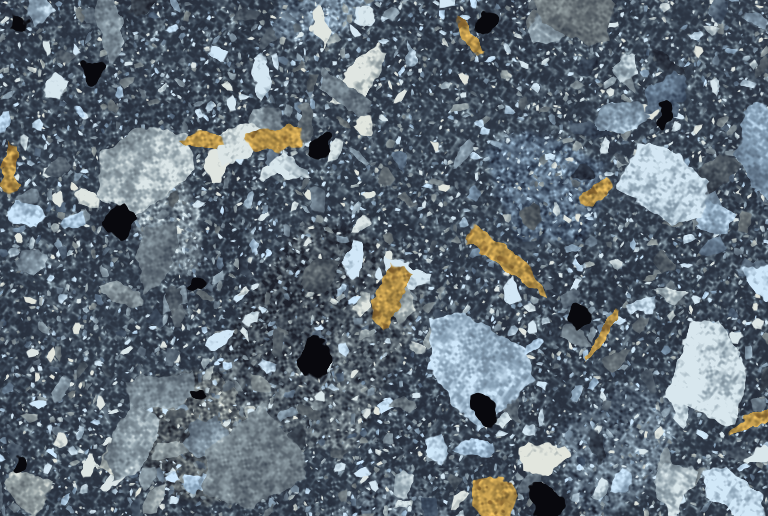
Reproduce this texture procedurally as a WebGL 1 fragment shader.

```glsl
precision highp float;
uniform vec2 u_resolution;

const vec3 INK = vec3(0.11, 0.13, 0.18);
const vec3 DUSK = vec3(0.23, 0.28, 0.34);
const vec3 SLATE = vec3(0.38, 0.44, 0.49);
const vec3 STEEL = vec3(0.56, 0.64, 0.69);
const vec3 PALE = vec3(0.84, 0.91, 0.94);
const vec3 AMBER = vec3(0.73, 0.59, 0.30);
const vec3 RUST = vec3(0.42, 0.30, 0.14);
const vec3 OPAQUE = vec3(0.03, 0.03, 0.05);
const vec3 WARM = vec3(1.06, 0.99, 0.92);
const vec3 COOL = vec3(0.95, 1.0, 1.07);

float hash(vec2 p) {
  return fract(sin(dot(p, vec2(127.1, 311.7))) * 43758.5453);
}

float noise(vec2 p) {
  vec2 i = floor(p), f = fract(p);
  f = f * f * (3.0 - 2.0 * f);
  return mix(mix(hash(i), hash(i + vec2(1.0, 0.0)), f.x),
             mix(hash(i + vec2(0.0, 1.0)), hash(i + 1.0), f.x), f.y);
}

vec2 rotate(vec2 p, float a) {
  float c = cos(a), s = sin(a);
  return vec2(c * p.x - s * p.y, s * p.x + c * p.y);
}

// Centred fine-grained variation, turned off the pixel axes
float speckle(vec2 p, float freq) {
  return 0.6 * noise(rotate(p, 0.6) * freq) + 0.4 * noise(rotate(p, 1.1) * freq * 0.47 + 17.0) - 0.5;
}

// Mineral brightness ramp, tone 0..1
vec3 stone(float tone) {
  vec3 c = mix(INK, DUSK, clamp(tone / 0.3, 0.0, 1.0));
  c = mix(c, SLATE, clamp((tone - 0.3) / 0.25, 0.0, 1.0));
  c = mix(c, STEEL, clamp((tone - 0.55) / 0.25, 0.0, 1.0));
  return mix(c, PALE, clamp((tone - 0.8) / 0.2, 0.0, 1.0));
}

// Irregular six-sided outline
float polygon(vec2 q, float radius, vec2 id) {
  float d = -1.0;
  for (int k = 0; k < 6; k++) {
    float side = float(k);
    float a = (side + 0.8 * hash(id + side * 1.7)) * 1.0472;
    float reach = radius * (0.6 + 0.5 * hash(id + side * 2.3 + 5.0));
    d = max(d, dot(q, vec2(cos(a), sin(a))) - reach);
  }
  return d;
}

// Scattered grains: distance, random id, position across the grain
vec3 grains(vec2 p, float freq, float density, float stretch, float roundness, float seed) {
  vec3 best = vec3(1.0, 0.0, 0.0);
  vec2 base = floor(p * freq);
  for (int j = -1; j <= 1; j++) {
    for (int i = -1; i <= 1; i++) {
      vec2 cell = base + vec2(float(i), float(j));
      vec2 id = cell + seed;
      if (hash(id) > density) continue;
      vec2 centre = cell + 0.15 + 0.7 * vec2(hash(id + 3.1), hash(id + 7.3));
      vec2 q = rotate(p * freq - centre, 6.2832 * hash(id + 11.9));
      float s = sqrt(1.0 + stretch * hash(id + 13.7));
      q *= vec2(1.0 / s, s);
      float size = hash(id + 19.3);
      float radius = mix(0.2, 0.56, size * size);
      float d = mix(polygon(q, radius, id), length(q) - 0.75 * radius, roundness) / freq;
      if (d < best.x) best = vec3(d, hash(id + 23.9), q.y / radius);
    }
  }
  return best;
}

float cover(float d, float soft) {
  return smoothstep(soft, -soft, d);
}

// Shade a layer of grains over what lies below
vec3 addGrains(vec3 under, vec3 g, vec2 tones, float texture, float soft) {
  float tone = mix(tones.x, tones.y, g.y) + texture + 0.09 * g.z;
  vec3 tint = mix(COOL, WARM, fract(g.y * 7.0));
  return mix(under, stone(tone) * tint, cover(g.x, soft));
}

void main() {
  vec2 p = gl_FragCoord.xy / u_resolution.y;
  float edge = 0.8 / u_resolution.y;
  vec2 ragged = vec2(noise(p * 50.0), noise(p * 50.0 + 31.0)) - 0.5;
  vec2 chipped = vec2(noise(p * 120.0), noise(p * 120.0 + 47.0)) - 0.5;
  vec2 w = p + 0.012 * ragged + 0.006 * chipped;
  float fine = speckle(p, 190.0);
  float cloud = noise(p * 9.0) - 0.5;

  // Fine matrix, mostly dusky with a bright tail
  vec3 colour = stone(0.25 + 0.85 * fine + 1.6 * fine * fine + 0.08 * cloud);

  // Large speckled rock fragments
  vec3 rock = grains(w, 2.1, 0.75, 0.8, 0.2, 4.0);
  colour = addGrains(colour, rock, vec2(0.3, 0.68), 1.1 * fine + 0.25 * cloud, 0.01);

  // Splinters in the matrix
  colour = addGrains(colour, grains(p, 100.0, 0.28, 1.2, 0.1, 12.0), vec2(0.5, 1.1), 0.0, edge);
  colour = addGrains(colour, grains(p + 0.003 * chipped, 46.0, 0.28, 1.5, 0.1, 23.0),
                     vec2(0.45, 1.15), 0.3 * fine, edge);
  colour = addGrains(colour, grains(p + 0.005 * chipped, 22.0, 0.32, 1.5, 0.1, 35.0),
                     vec2(0.3, 1.15), 0.35 * fine, edge);

  // Angular crystals with mottled faces
  float mottle = 0.45 * fine + 0.35 * speckle(p, 38.0);
  colour = addGrains(colour, grains(w, 11.0, 0.38, 1.6, 0.1, 51.0), vec2(0.15, 1.15), mottle, edge);
  colour = addGrains(colour, grains(w, 5.2, 0.46, 1.2, 0.0, 68.0), vec2(0.55, 1.1), mottle, edge);

  // Amber laths, faintly stained
  vec3 lath = grains(w, 9.0, 0.045, 5.0, 0.0, 83.0);
  float stain = 0.7 * smoothstep(0.08, 0.3, speckle(p, 95.0));
  colour = mix(colour, mix(AMBER * (1.0 + 0.8 * fine), RUST, stain), cover(lath.x, edge));

  // Rounded opaque grains
  vec3 ore = grains(w + 0.008 * ragged, 12.0, 0.06, 0.6, 0.75, 97.0);
  colour = mix(colour, OPAQUE, cover(ore.x, edge));

  gl_FragColor = vec4(clamp(colour, 0.0, 1.0), 1.0);
}
```
